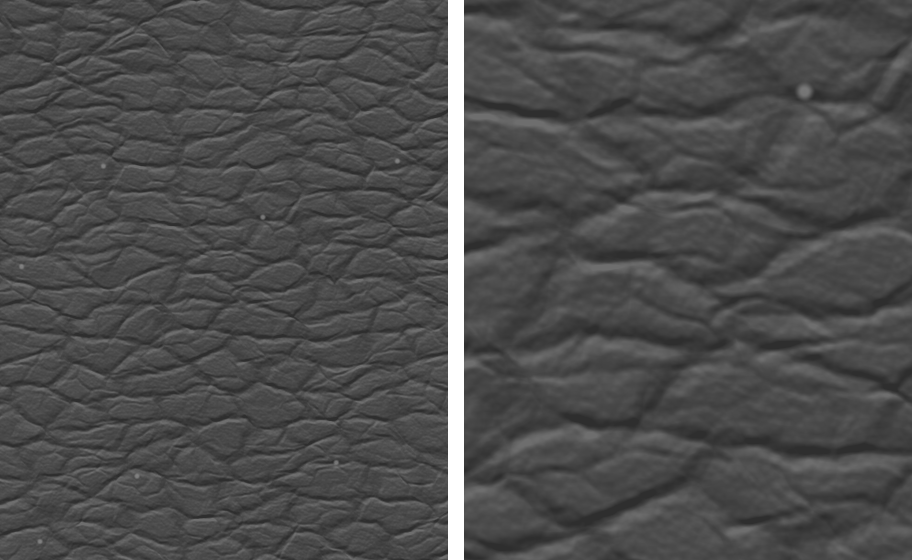
Left: the whole. Right: its middle third, enlarged.
A WebGL 2 fragment shader for this texture:

```glsl
#version 300 es
precision highp float;

uniform vec2 u_resolution;
out vec4 fragColor;

vec2 hash2(vec2 cell) {
    vec3 a = fract(cell.xyx * vec3(0.1031, 0.1030, 0.0973));
    a += dot(a, a.yzx + 33.33);
    return fract((a.xx + a.yz) * a.zy);
}

// Distances to the nearest and second nearest cell centre
vec2 cellular(vec2 p) {
    vec2 base = floor(p), nearest = vec2(9.0);
    for (int y = -1; y <= 1; y++) {
        for (int x = -1; x <= 1; x++) {
            vec2 cell = base + vec2(x, y);
            float d = length(cell + 0.08 + 0.84 * hash2(cell + 50.0) - p);
            nearest = d < nearest.x ? vec2(d, nearest.x) : vec2(nearest.x, min(nearest.y, d));
        }
    }
    return nearest;
}

// Layered sines that bend the creases
vec2 bend(vec2 p) {
    vec2 slow = sin(p.yx * vec2(23.0, 17.0) + 2.0 * sin(p * 9.0 + 1.3));
    vec2 quick = sin(p.yx * vec2(97.0, 61.0) + 2.5 * sin(p * 43.0));
    vec2 ragged = sin(p.yx * vec2(260.0, 190.0) + 3.0 * sin(p * 131.0));
    return p + slow * vec2(0.012, 0.009) + quick * vec2(0.005, 0.0028) + ragged * 0.0009;
}

// Leather relief: pebbles, secondary creases and fine grain
float relief(vec2 p) {
    vec2 q = bend(p);
    vec2 pebble = cellular(q * vec2(9.5, 20.0));
    vec2 wrinkle = cellular(q * vec2(18.0, 31.0) + 7.3);
    float fade = 0.5 + 0.5 * sin(q.x * 31.0 + 3.0 * sin(q.y * 27.0));
    float h = smoothstep(-0.04, 0.36, pebble.y - pebble.x) - 0.45 * pebble.x * pebble.x;
    h += mix(0.2, 0.55, fade) * smoothstep(-0.04, 0.32, wrinkle.y - wrinkle.x);
    h -= 0.26 * cellular(q * vec2(75.0, 125.0) + 3.1).x;
    h -= 0.17 * cellular(p * vec2(150.0, 230.0) + 11.7).x;
    return h;
}

// Rare pale flecks of dust
float dust(vec2 p) {
    vec2 cell = floor(p * 9.0);
    vec2 seed = hash2(cell + 90.0);
    float d = length(fract(p * 9.0) - 0.2 - 0.6 * seed);
    float present = step(0.93, hash2(cell + 140.0).x);
    return present * (1.0 - smoothstep(0.015, 0.06, d));
}

void main() {
    vec2 p = gl_FragCoord.xy / u_resolution.y;

    // Light grazing from above
    vec2 toLight = vec2(-0.0004, 0.0019);
    float below = relief(p - toLight);
    float above = relief(p + toLight);
    float slope = below - above;

    // Soft highlights on upper rims, shadows under lower rims
    float tone = 0.268 + 0.024 * (below + above) * 0.5;
    tone += slope > 0.0 ? 0.2 * slope : 0.15 * slope;
    tone += 0.006 * sin(p.x * 7.0 + 2.0 * sin(p.y * 5.0));
    tone = clamp(tone, 0.18, 0.43);
    tone = mix(tone, 0.58, 0.7 * dust(p));

    fragColor = vec4(vec3(tone), 1.0);
}
```
